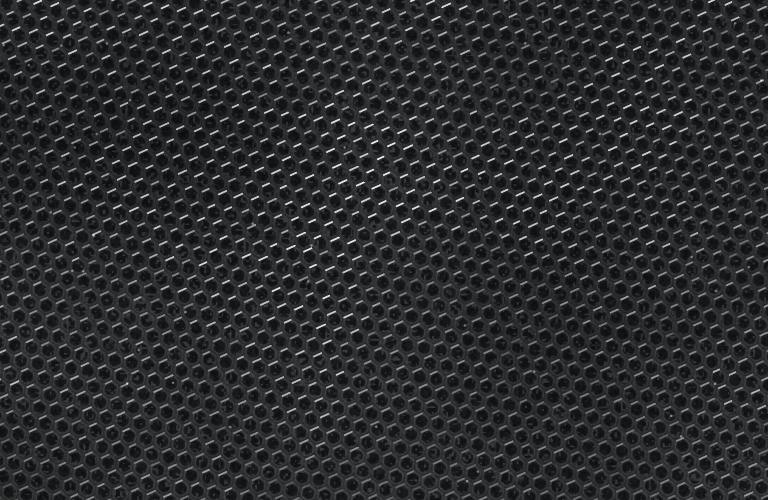
A WebGL 1 fragment shader for this texture:

```glsl
precision highp float;
// Black perforated mesh: tilted rows of small rounded hexagonal holes.
// A hexagonal lattice gives each hole; its upper left rim carries a bright
// glint that varies per hole and fades toward the bottom of the sheet.
uniform vec2 u_resolution;

#define ACROSS 45.5        // hole pitches across the canvas
#define TILT 0.15          // rows fall to the right, radians
#define HOLE_RADIUS 0.355  // in units of the hole pitch
#define WALL_WIDTH 0.10
#define GLINT_HALF_LENGTH 0.23
#define GLINT_HALF_WIDTH 0.052
#define GLINT_ANGLE 0.58   // relative to the rows, radians
#define FLOOR_COLOR vec3(0.078, 0.080, 0.088)
#define WEB_COLOR vec3(0.172, 0.180, 0.182)
#define GLINT_COLOR vec3(0.82, 0.83, 0.84)

float hash(vec2 p) {
  vec3 q = fract(vec3(p.xyx) * 0.1031);
  q += dot(q, q.yzx + 33.33);
  return fract((q.x + q.y) * q.z);
}

float noise(vec2 p) {
  vec2 i = floor(p), f = fract(p);
  f = f * f * (3.0 - 2.0 * f);
  return mix(mix(hash(i), hash(i + vec2(1.0, 0.0)), f.x),
             mix(hash(i + vec2(0.0, 1.0)), hash(i + 1.0), f.x), f.y);
}

// Offset from the nearest hole centre of a unit hexagonal lattice
vec2 hexOffset(vec2 p) {
  vec2 s = vec2(1.0, sqrt(3.0));
  vec2 a = mod(p, s) - 0.5 * s;
  vec2 b = mod(p - 0.5 * s, s) - 0.5 * s;
  return dot(a, a) < dot(b, b) ? a : b;
}

// Distance measure of a softened, pointed-top hexagon
float roundedHex(vec2 g) {
  vec2 q = abs(g);
  float hexagon = max(q.x, dot(q, vec2(0.5, 0.866)));
  return mix(hexagon, length(g), 0.55);
}

float segmentDistance(vec2 p, vec2 along, float halfLength) {
  float t = clamp(dot(p, along), -halfLength, halfLength);
  return length(p - along * t);
}

void main() {
  vec2 uv = gl_FragCoord.xy / u_resolution;
  float pixel = ACROSS / u_resolution.x;
  vec2 sheet = gl_FragCoord.xy * pixel;

  // Tilted lattice
  float c = cos(TILT), s = sin(TILT);
  vec2 p = vec2(c * sheet.x - s * sheet.y, s * sheet.x + c * sheet.y) + 80.0;
  vec2 g = hexOffset(p);
  vec2 id = floor((p - g) * 2.0 + 0.5);

  // Speckled backing seen through the holes
  float grain = noise(sheet * 7.0 + 5.0);
  float speck = smoothstep(0.62, 0.95, noise(sheet * 6.0 + 70.0));
  vec3 backing = FLOOR_COLOR * (0.7 + 0.6 * grain) + 0.13 * speck;

  // Web, with sides that catch a little light from above
  float d = roundedHex(g);
  float lit = dot(g, vec2(-0.35, 0.94));
  vec3 web = WEB_COLOR * (0.87 + 0.24 * grain) * (1.0 + 0.3 * lit);
  float edge = WALL_WIDTH + 0.5 * pixel;
  vec3 color = mix(backing, web,
                   smoothstep(HOLE_RADIUS - edge, HOLE_RADIUS + edge, d));

  // Dim rim around the hole, clearer near the bottom
  float rim = 1.0 - smoothstep(0.0, 0.05 + 0.5 * pixel, abs(d - HOLE_RADIUS - 0.04));
  color += rim * mix(0.065, 0.030, uv.y) * (0.6 + 0.8 * noise(id * 0.7));

  // Glint along the upper left edge
  vec2 along = vec2(cos(GLINT_ANGLE), sin(GLINT_ANGLE));
  vec2 center = 0.42 * vec2(-0.5, 0.866);
  vec2 jitter = along * (hash(id + 17.0) - 0.5) * 0.08;
  float reach = GLINT_HALF_LENGTH * (0.75 + 0.4 * hash(id + 41.0));
  float line = segmentDistance(g - center - jitter, along, reach);
  float soft = 0.5 * pixel;
  float glint = 1.0 - smoothstep(GLINT_HALF_WIDTH - soft, GLINT_HALF_WIDTH + soft, line);
  float patches = 0.55 + 0.8 * noise(sheet * 0.16 + 9.0);
  float strength = mix(0.5, 1.0, smoothstep(0.0, 0.75, uv.y)) * patches;
  strength *= 0.5 + 0.6 * hash(id);
  color = mix(color, GLINT_COLOR, glint * clamp(strength, 0.0, 1.0));

  // Rare pale dust
  vec2 dustCell = floor(sheet * 1.5);
  vec2 dustAt = 0.3 + 0.4 * vec2(hash(dustCell + 3.0), hash(dustCell + 8.0));
  float dust = 1.0 - smoothstep(0.05, 0.17, length(fract(sheet * 1.5) - dustAt));
  color += 0.35 * dust * step(0.987, hash(dustCell + 55.0));

  // Broad uneven light
  color *= 0.87 + 0.26 * noise(sheet * 0.09 + 3.0);
  gl_FragColor = vec4(color, 1.0);
}
```
